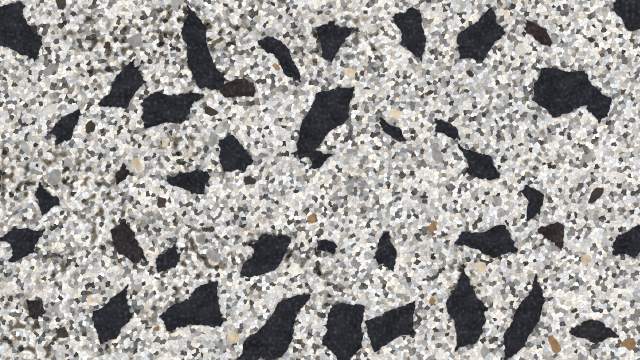
A Shadertoy shader for this texture:

```glsl
const float TAU = 6.28319;

vec2 hash2(vec2 p) {
    vec3 q = fract(p.xyx * vec3(0.1031, 0.1030, 0.0973));
    q += dot(q, q.yzx + 33.33);
    return fract((q.xx + q.yz) * q.zy);
}

vec2 unitVector(float angle) {
    return vec2(cos(angle), sin(angle));
}

float cornerSlope(vec2 corner, vec2 offset) {
    return dot(unitVector(TAU * hash2(corner + 57.0).x), offset);
}

float gradientNoise(vec2 p) {
    vec2 i = floor(p), f = fract(p), e = vec2(0.0, 1.0);
    vec2 u = f * f * f * (f * (f * 6.0 - 15.0) + 10.0);
    float low = mix(cornerSlope(i, f), cornerSlope(i + e.yx, f - e.yx), u.x);
    float high = mix(cornerSlope(i + e.xy, f - e.xy), cornerSlope(i + e.yy, f - e.yy), u.x);
    return mix(low, high, u.y);
}

// Angular stone: half planes with random offsets, minus one round bite
float stoneDistance(vec2 p, vec2 seed, float size, int sides, float bite) {
    vec2 h = hash2(seed + 3.7);
    float turn = TAU * h.x, stretch = mix(1.0, 1.5, h.y);
    vec2 axis = unitVector(turn);
    vec2 q = vec2(dot(p, axis), dot(p, vec2(-axis.y, axis.x)));
    q *= vec2(1.0 / stretch, stretch);
    float d = -1.0;
    for (int i = 0; i < sides; i++) {
        vec2 r = hash2(seed + float(i) * 7.3 + 11.0);
        float angle = TAU * (float(i) + 0.7 * r.x) / float(sides);
        d = max(d, dot(q, unitVector(angle)) - size * mix(0.55, 1.05, r.y));
    }
    vec2 b = hash2(seed + 91.0);
    vec2 biteCentre = unitVector(TAU * b.x) * size * 1.15;
    return max(d, size * bite * b.y - length(q - biteCentre));
}

// Nearest scattered stone: x = distance, yz = its random pair
vec3 scatterStones(vec2 p, float spacing, vec2 sizes, float presence,
                   int sides, float bite, float seed) {
    vec2 home = floor(p / spacing);
    vec3 nearest = vec3(1.0, 0.0, 0.0);
    for (int y = -1; y <= 1; y++)
    for (int x = -1; x <= 1; x++) {
        vec2 cell = home + vec2(x, y) + seed;
        vec2 look = hash2(cell + 23.0);
        if (look.x > presence) continue;
        vec2 centre = (cell - seed + 0.5 + 0.7 * (hash2(cell) - 0.5)) * spacing;
        float size = mix(sizes.x, sizes.y, look.y);
        float d = stoneDistance(p - centre, cell, size, sides, bite);
        if (d < nearest.x) nearest = vec3(d, hash2(cell + 47.0));
    }
    return nearest;
}

// Voronoi sand: x = gap to the next grain, yz = random pair of the grain
vec3 sandGrain(vec2 p) {
    vec2 home = floor(p), id = home;
    float first = 8.0, second = 8.0;
    for (int y = -1; y <= 1; y++)
    for (int x = -1; x <= 1; x++) {
        vec2 cell = home + vec2(x, y);
        float d = length(cell + hash2(cell) - p);
        if (d < first) { second = first; first = d; id = cell; }
        else second = min(second, d);
    }
    return vec3(second - first, hash2(id + 131.0));
}

vec3 sandColor(vec2 p) {
    vec3 grain = sandGrain(p * 92.0 + 0.3 * gradientNoise(p * 150.0));
    float h = grain.y;
    float tone = 1.01 - 0.32 * h - 0.42 * pow(h, 5.0);
    tone *= mix(0.88, 1.0, smoothstep(0.0, 0.22, grain.x));
    tone += 0.09 * gradientNoise(p * 170.0) + 0.05 * gradientNoise(p * 6.0);
    vec3 tint = vec3(1.0, 0.988, 0.968) + (grain.z - 0.5) * vec3(0.06, 0.0, -0.08);
    // Dark dirt gathers in patches, more to the left
    float patches = smoothstep(0.0, 0.5, gradientNoise(p * 5.0) + 0.2 * (0.8 - p.x));
    float dirt = patches * smoothstep(0.0, 0.4, gradientNoise(p * 48.0));
    return tone * tint * mix(vec3(1.0), vec3(0.45, 0.42, 0.37), dirt);
}

vec3 pebbleColor(vec2 look) {
    vec3 grey = vec3(0.62, 0.62, 0.61), white = vec3(0.93, 0.92, 0.88);
    vec3 cream = vec3(0.86, 0.79, 0.68), ochre = vec3(0.60, 0.47, 0.33);
    vec3 dark = vec3(0.22, 0.20, 0.18);
    vec3 c = mix(grey, white, step(0.3, look.x));
    c = mix(c, cream, step(0.5, look.x));
    c = mix(c, ochre, step(0.75, look.x));
    c = mix(c, dark, step(0.86, look.x));
    return c * mix(0.88, 1.06, look.y);
}

vec3 chipColor(vec2 p, vec2 look) {
    float facets = gradientNoise(p * vec2(22.0, 30.0) + look * 9.0);
    float grit = gradientNoise(p * 110.0);
    vec3 slate = mix(vec3(0.17, 0.175, 0.195), vec3(0.22, 0.19, 0.18), smoothstep(0.75, 1.0, look.x));
    return slate * (1.0 + 0.35 * facets + 0.4 * grit) + 0.05 * smoothstep(0.25, 0.5, grit);
}

vec3 terrazzo(vec2 p, float soft) {
    vec2 wobble = vec2(gradientNoise(p * 14.0), gradientNoise(p * 14.0 + 40.0));
    float ragged = 0.006 * gradientNoise(p * 60.0) + 0.004 * gradientNoise(p * 125.0);
    vec3 color = sandColor(p);

    vec3 pebble = scatterStones(p + 0.1 * wobble * 0.1, 0.105, vec2(0.006, 0.023), 0.6, 7, 0.0, 300.0);
    vec3 pebbleTone = pebbleColor(pebble.yz) * (1.0 + 0.15 * gradientNoise(p * 70.0));
    color = mix(color, pebbleTone, 0.9 * smoothstep(soft, -soft, pebble.x + 0.4 * ragged));

    vec3 chip = scatterStones(p + 0.022 * wobble, 0.2, vec2(0.028, 0.084), 0.88, 5, 0.8, 60.0);
    float edge = chip.x + ragged;
    color *= mix(0.86, 1.0, smoothstep(0.0, 0.008, edge));
    return mix(color, chipColor(p, chip.yz), smoothstep(soft, -soft, edge));
}

void mainImage(out vec4 fragColor, in vec2 fragCoord) {
    float pixel = 1.0 / iResolution.y;
    vec3 color = vec3(0.0);
    // Four samples per pixel smooth the fine sand
    for (int i = 0; i < 4; i++) {
        vec2 shift = (vec2(i % 2, i / 2) - 0.5) * 0.5;
        color += terrazzo((fragCoord + shift) * pixel, 0.5 * pixel);
    }
    fragColor = vec4(clamp(color * 0.25, 0.0, 1.0), 1.0);
}
```
